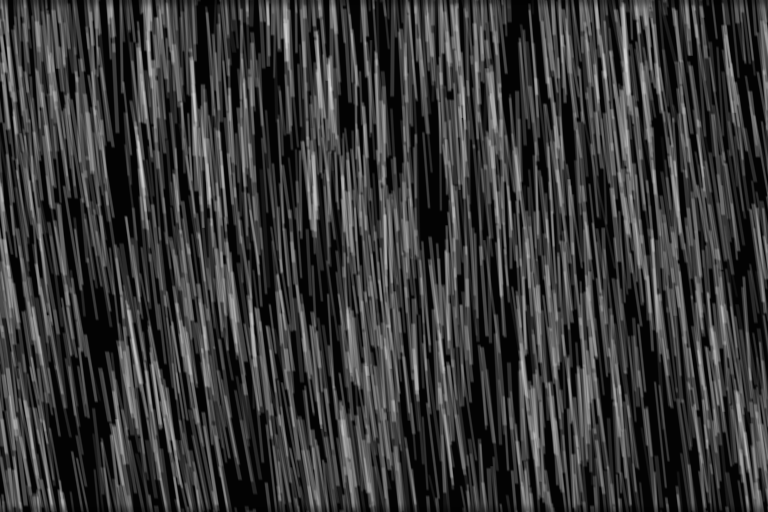
A Shadertoy shader for this texture:

```glsl
// Draws a dense field of thin, translucent grey streaks slanting over black.

// Values to tune; lengths are in canvas heights
const int   MAIN_LAYERS  = 9;
const int   FAINT_LAYERS = 3;
const vec2  MAIN_CELL    = vec2(0.020, 0.24);
const vec2  FAINT_CELL   = vec2(0.060, 0.50);
const float MEAN_SLANT   = 0.13;    // sideways drift per unit of fall
const float LAYER_SPREAD = 0.08;
const float MAIN_TILT    = 0.11;    // random tilt of single streaks
const float FAINT_TILT   = 0.22;
const vec2  HALF_WIDTH   = vec2(0.0021, 0.0044);
const vec2  MAIN_GREY    = vec2(0.13, 0.28);
const vec2  FAINT_GREY   = vec2(0.05, 0.11);
const float SOFTNESS     = 0.0017;
const float MEAN_DENSITY = 0.66;
const float CLUMPING     = 0.24;
const float BLACK_LEVEL  = 0.012;

vec4 hash4(vec3 cell) {
    vec4 h = fract(cell.xyzx * vec4(0.1031, 0.1030, 0.0973, 0.1099));
    h += dot(h, h.wzxy + 33.33);
    return fract((h.xxyz + h.yzzw) * h.zywx);
}

// Layered sines: clumps and gaps stretched along the fall
float streakDensity(vec2 c) {
    float u = c.x + MEAN_SLANT * c.y;
    float waves = sin(19.0 * u + 1.7 * sin(5.0 * c.y + 3.0 * u))
                + sin(47.0 * u + 2.1 * sin(8.0 * c.y + 7.0 * u) + 1.3)
                + 0.8 * sin(83.0 * u - 13.0 * c.y + 2.0 * sin(11.0 * u));
    float lowerFade = mix(0.72, 1.0, smoothstep(0.0, 0.2, c.y));
    return (MEAN_DENSITY + CLUMPING * waves) * lowerFade;
}

// Slow change of direction over the canvas
float bend(vec2 c) {
    return 0.035 * sin(4.0 * c.x + 2.5 * c.y) + 0.06 * (0.5 - c.y);
}

// Screens one layer of streaks over the light gathered so far
float addLayer(float light, vec2 p, float id, vec2 cellSize,
               float tilt, vec2 greyRange, float soft) {
    float slant = MEAN_SLANT + LAYER_SPREAD * (hash4(vec3(id, 3.0, 7.0)).x - 0.5);
    float across = p.x + slant * p.y + id * 0.37;
    float column = floor(across / cellSize.x);

    for (int k = -1; k <= 1; k++) {
        float col = column + float(k);
        float shift = hash4(vec3(col, 91.0, id)).y;
        float row = floor(p.y / cellSize.y + shift);
        vec4 place = hash4(vec3(col, row + 20.0, id));
        vec4 look = hash4(vec3(col, row + 60.0, id + 31.0));

        // Centre and length of the streak inside its cell
        float halfLength = cellSize.y * mix(0.20, 0.47, place.x);
        float room = cellSize.y - 2.0 * halfLength;
        float centreY = (row + 0.5 - shift) * cellSize.y + (place.y - 0.5) * room;
        float centreS = (col + place.z) * cellSize.x;
        vec2 centre = vec2(centreS - id * 0.37 - slant * centreY, centreY);

        // Distances across and along the streak
        float lean = bend(centre) + tilt * (place.w - 0.5);
        float side = abs(across - centreS + lean * (p.y - centreY));
        float along = abs(p.y - centreY);
        float halfWidth = mix(HALF_WIDTH.x, HALF_WIDTH.y, look.x * look.x);
        float body = 1.0 - smoothstep(halfWidth - soft, halfWidth + soft, side);
        body *= 1.0 - smoothstep(halfLength - 2.0 * soft, halfLength + 2.0 * soft, along);

        float present = step(look.y, streakDensity(centre));
        float grey = mix(greyRange.x, greyRange.y, look.z);
        light += present * body * grey * (1.0 - light);
    }
    return light;
}

void mainImage(out vec4 fragColor, in vec2 fragCoord) {
    vec2 p = fragCoord / iResolution.y;
    float soft = max(SOFTNESS, 0.5 / iResolution.y);
    float light = BLACK_LEVEL;

    // Long faint lines below, short bright streaks above
    for (int i = 0; i < FAINT_LAYERS; i++) {
        light = addLayer(light, p, float(i) + 41.0, FAINT_CELL, FAINT_TILT, FAINT_GREY, soft);
    }
    for (int i = 0; i < MAIN_LAYERS; i++) {
        light = addLayer(light, p, float(i) + 1.0, MAIN_CELL, MAIN_TILT, MAIN_GREY, soft);
    }

    // Slight dimming at the upper and lower rim
    float rim = min(p.y, 1.0 - p.y);
    light *= mix(0.65, 1.0, smoothstep(0.0, 0.02, rim));
    fragColor = vec4(vec3(light), 1.0);
}
```
